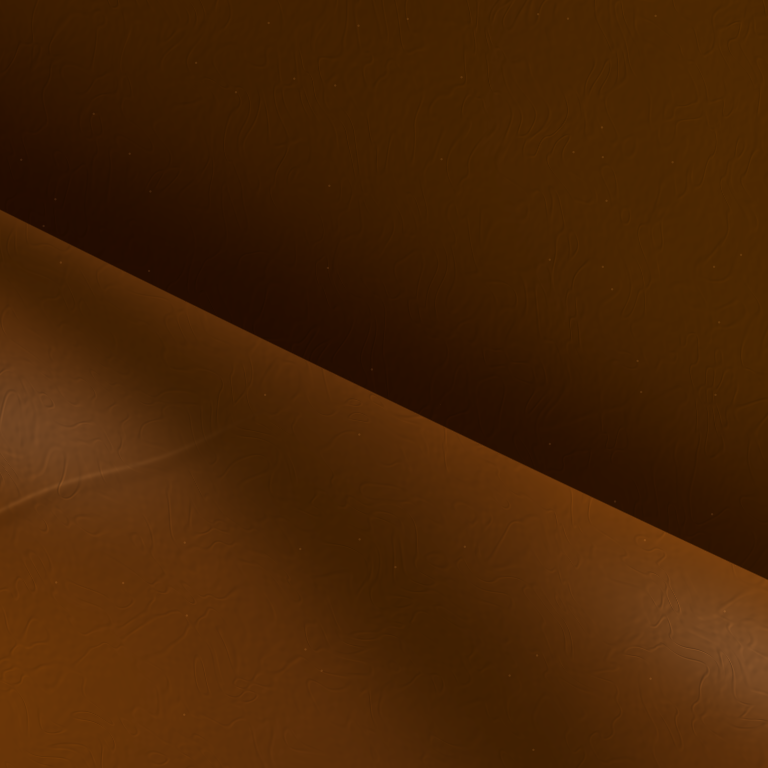
A Shadertoy shader for this texture:

```glsl
// A folded sheet of brown leather: a lit flap crosses a shaded sheet behind it.
// Broad tones are soft gradients measured from the fold and a dark valley curve;
// the grain is a bump field of stretched, warped noise lit from the upper left.

#define SHADOW_COLOR vec3(0.135, 0.045, 0.002)
#define VALLEY_COLOR vec3(0.255, 0.125, 0.008)
#define FLAP_COLOR vec3(0.355, 0.180, 0.038)
#define ORANGE_COLOR vec3(0.415, 0.210, 0.030)
#define SHEEN_COLOR vec3(0.080, 0.085, 0.095)
#define PEBBLE_SCALE 150.0
#define WRINKLE_SCALE 48.0
#define GRAIN_STRENGTH 0.16
#define SPECK_CELLS 22.0

float hash(vec2 p) {
    vec3 q = fract(vec3(p.xyx) * 0.1031);
    q += dot(q, q.yzx + 33.33);
    return fract((q.x + q.y) * q.z);
}

float noise(vec2 p) {
    vec2 i = floor(p), f = fract(p);
    f = f * f * (3.0 - 2.0 * f);
    return mix(mix(hash(i), hash(i + vec2(1, 0)), f.x),
               mix(hash(i + vec2(0, 1)), hash(i + vec2(1, 1)), f.x), f.y);
}

float fbm(vec2 p) {
    float sum = 0.0, amp = 0.5;
    for (int i = 0; i < 4; i++) {
        sum += amp * noise(p);
        p = mat2(1.6, 1.2, -1.2, 1.6) * p + 7.3;
        amp *= 0.5;
    }
    return sum;
}

// Soft elliptical glow whose long axis follows direction dir
float glow(vec2 p, vec2 dir, vec2 radius) {
    dir = normalize(dir);
    vec2 q = vec2(dot(p, dir), dot(p, vec2(-dir.y, dir.x))) / radius;
    return exp(-dot(q, q));
}

// Fine pebbles plus long creases, stretched along the local y axis
float grainHeight(vec2 p) {
    vec2 warp = vec2(noise(p * 17.0), noise(p * 17.0 + 40.0)) * 0.05;
    float crease = abs(noise((p + warp) * WRINKLE_SCALE * vec2(1.5, 0.65)) - 0.5);
    float pebble = noise((p + warp * 0.4) * PEBBLE_SCALE * vec2(1.15, 0.8));
    return 0.6 * smoothstep(0.0, 0.13, crease) + 0.75 * pebble;
}

float grainLight(vec2 p, float tilt) {
    mat2 turn = mat2(cos(tilt), -sin(tilt), sin(tilt), cos(tilt));
    vec2 toLight = vec2(-0.0014, 0.0014);
    return grainHeight(turn * p) - grainHeight(turn * (p + toLight));
}

float foldHeight(float x) { return 0.727 - 0.497 * x + 0.015 * x * x; }

vec3 backSheet(vec2 p, float d) {
    vec3 col = mix(vec3(0.255, 0.125, 0.004), vec3(0.300, 0.155, 0.008),
                   smoothstep(0.3, 1.0, p.x));
    float width = mix(0.20, 0.15, p.x);
    float shadow = exp(-d * d / (width * width)) * mix(1.0, 0.68, p.x * p.x);
    return mix(col, SHADOW_COLOR, shadow);
}

vec3 frontFlap(vec2 p, float e) {
    vec3 col = FLAP_COLOR;
    // Warm tones at the lower left and along the right part of the fold
    col = mix(col, ORANGE_COLOR, glow(p - vec2(0.0, 0.08), vec2(1, 0), vec2(0.26, 0.22)));
    col = mix(col, ORANGE_COLOR, smoothstep(0.35, 0.95, p.x) * exp(-e / 0.14));

    // Dark valley curving from the left of the fold to the bottom
    float slope = 0.6 + p.x;
    float b = (p.y - 0.67 + 0.6 * p.x + 0.5 * p.x * p.x) / sqrt(1.0 + slope * slope);
    float width = mix(0.065, 0.13, smoothstep(0.0, 0.6, p.x));
    col = mix(col, VALLEY_COLOR, exp(-b * b / (width * width)));

    // Bright rim at the fold and two pale sheens
    col += vec3(0.045, 0.025, 0.010) * exp(-e / 0.028);
    col += SHEEN_COLOR * glow(p - vec2(0.02, 0.445), vec2(1.0, -0.35), vec2(0.19, 0.085));
    col += SHEEN_COLOR * 1.2 * glow(p - vec2(0.99, 0.14), vec2(1.0, -0.5), vec2(0.20, 0.075));

    // Faint crease rising from the left side
    float c = p.y - 0.335 - 0.36 * p.x - 0.006 * sin(p.x * 22.0);
    float fade = 1.0 - smoothstep(0.08, 0.38, p.x);
    col += vec3(0.060, 0.045, 0.030) * fade * exp(-c * c / 0.000012);
    col -= vec3(0.030, 0.020, 0.012) * fade * exp(-pow((c + 0.014) / 0.012, 2.0));
    return col;
}

// Sparse dust, denser beside the fold
float dust(vec2 p, float d, float px) {
    vec2 cell = floor(p * SPECK_CELLS);
    vec2 center = 0.2 + 0.6 * vec2(hash(cell + 3.1), hash(cell + 9.7));
    float r = length((fract(p * SPECK_CELLS) - center) / SPECK_CELLS);
    float chance = 0.10 + 0.4 * exp(-abs(d) / 0.02);
    return step(hash(cell + 21.0), chance) * (1.0 - smoothstep(0.0005, 0.001 + px, r));
}

void mainImage(out vec4 fragColor, in vec2 fragCoord) {
    vec2 p = fragCoord / iResolution.xy;
    float px = 1.0 / iResolution.y;
    float d = (p.y - foldHeight(p.x)) * 0.9;
    float back = smoothstep(-px, px, d);

    vec3 col = mix(frontFlap(p, max(-d, 0.0)), backSheet(p, max(d, 0.0)), back);

    // Grain contrast grows where the leather catches more light
    float light = grainLight(p, mix(0.75, 0.12, back));
    float patches = 0.5 + fbm(p * 7.0);
    float shine = mix(0.75 + 6.0 * max(col.b - 0.03, 0.0), 0.8, back);
    col *= 1.0 + GRAIN_STRENGTH * light * patches * shine;
    col *= 0.97 + 0.06 * fbm(p * 12.0 + 5.0);
    col += vec3(0.10, 0.07, 0.04) * dust(p, d, px);

    fragColor = vec4(clamp(col, 0.0, 1.0), 1.0);
}
```
